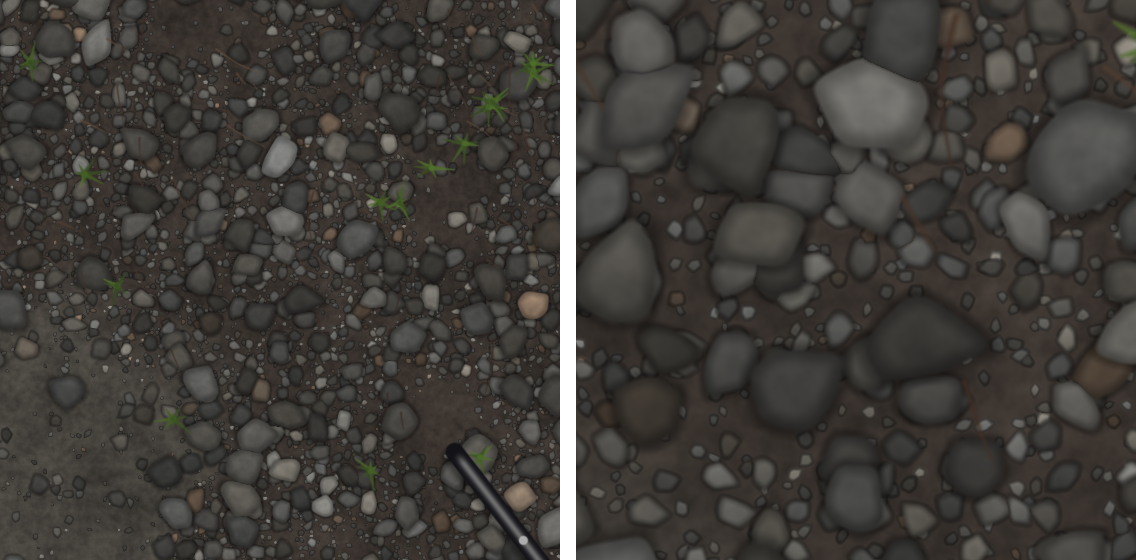
Left, the full canvas; right, a detail of the centre.
Write a Shadertoy shader that draws this texture.

```glsl
// Damp gravel path: rounded grey pebbles in brown soil, with twigs, grass and a pen.
// Four sizes of scattered convex stones are painted over noise soil, fine grit first,
// then thin bent twigs, tufts of tapered blades and a capsule-shaped pen.
const float TAU = 6.28318;

vec2 hash2(vec2 p) {
    vec3 q = fract(p.xyx * vec3(0.1031, 0.1030, 0.0973));
    q += dot(q, q.yzx + 33.33);
    return fract((q.xx + q.yz) * q.zy);
}

vec2 direction(float angle) { return vec2(cos(angle), sin(angle)); }

float corner(vec2 cell, vec2 f, vec2 o) {
    return dot(direction(TAU * hash2(cell + o).x), f - o);
}

float gradientNoise(vec2 p) {
    vec2 i = floor(p), f = fract(p), u = f * f * (3.0 - 2.0 * f);
    return mix(mix(corner(i, f, vec2(0, 0)), corner(i, f, vec2(1, 0)), u.x),
               mix(corner(i, f, vec2(0, 1)), corner(i, f, vec2(1, 1)), u.x), u.y);
}

float fbm(vec2 p) {
    float sum = 0.0;
    for (float amp = 0.6; amp > 0.1; amp *= 0.55) {
        sum += amp * gradientNoise(p);
        p = mat2(1.6, 1.2, -1.2, 1.6) * p + 7.3;
    }
    return sum;
}

// One in open soil, zero where gravel is dense
float bareSoil(vec2 p, vec2 centre, float size) {
    float d = length(p - centre) + 0.12 * gradientNoise(p * 7.0);
    return 1.0 - smoothstep(0.6 * size, 1.2 * size, d);
}

float gravelAmount(vec2 p) {
    float bare = max(bareSoil(p, vec2(0.10, 0.17), 0.27), bareSoil(p, vec2(0.37, 0.95), 0.11));
    bare = max(bare, bareSoil(p, vec2(0.82, 0.64), 0.09));
    return 1.0 - 0.85 * max(bare, bareSoil(p, vec2(0.78, 0.26), 0.08));
}

// Rounded irregular polygon: 1 on the outline, 0 in the middle
float stoneRadius(vec2 p, vec2 id) {
    vec2 axis = direction(TAU * id.x);
    p = vec2(dot(p, axis), dot(p, vec2(-axis.y, axis.x)) * (1.0 + 0.5 * id.y));
    float sum = 0.0;
    for (float i = 0.0; i < 6.0; i++) {
        vec2 h = hash2(id * 91.7 + i * 5.3);
        float d = dot(p, direction(TAU * (i + 0.7 * h.x) / 6.0));
        sum += pow(max(d, 0.0001) / (0.8 + 0.3 * h.y), 7.0);
    }
    return pow(sum, 1.0 / 7.0);
}

vec3 paintStones(vec3 ground, vec2 p, float cells, float amount, float seed, float soft) {
    // Nearest and second nearest stone
    vec2 q = p * cells, local = vec2(0.0), id = vec2(0.0);
    float radius = 9.0, next = 9.0, size = 0.4;
    for (int k = 0; k < 9; k++) {
        vec2 cell = floor(q) + vec2(k % 3 - 1, k / 3 - 1);
        vec2 pick = hash2(cell + seed + 71.3);
        vec2 centre = cell + 0.5 + 0.6 * (hash2(cell + seed) - 0.5);
        if (pick.x > amount * gravelAmount(centre / cells)) continue;
        vec2 stoneId = hash2(cell + seed + 37.9);
        float stoneSize = mix(0.30, 0.56, pick.y);
        vec2 offset = (q - centre) / stoneSize;
        float r = stoneRadius(offset, stoneId);
        next = min(next, max(r, radius));
        if (r < radius) { radius = r; local = offset; id = stoneId; size = stoneSize; }
    }
    // Stone colour, domed light and contact shadow
    vec2 h = hash2(id * 143.0 + 3.1);
    float tone = mix(0.215, 0.40, pow(h.x, 1.3)) + 0.10 * smoothstep(0.88, 0.98, h.x);
    vec3 tint = vec3(1.02, 1.0, 0.95) + (h.y - 0.5) * vec3(0.05, 0.0, -0.07);
    tint += smoothstep(0.93, 0.97, h.y) * vec3(0.14, 0.0, -0.08);
    float light = mix(0.70, 1.0, smoothstep(0.0, 0.5, 1.0 - radius));
    light *= 1.0 + 0.10 * dot(local, vec2(-0.2, 1.0)) + 0.22 * fbm(p * 45.0 + id * 20.0);
    float edge = min(1.0 - radius, 0.5 * (next - radius)) * size / cells;
    ground *= mix(0.68, 1.0, smoothstep(1.0, 1.35, radius));
    return mix(ground, tone * tint * light, smoothstep(-soft, soft, edge));
}

// Coverage of a tapered line from a to b
float strand(vec2 p, vec2 a, vec2 b, float width, float taper, float soft) {
    vec2 d = b - a;
    float t = clamp(dot(p - a, d) / dot(d, d), 0.0, 1.0);
    return 1.0 - smoothstep(-soft, soft, length(p - a - d * t) - width * (1.0 - taper * t));
}

vec3 paintTwigs(vec3 col, vec2 p, float soft) {
    for (float i = 0.0; i < 44.0; i++) {
        vec2 h = hash2(vec2(i, 11)), k = hash2(vec2(i, 29));
        vec2 root = vec2(h.x, 0.25 + 0.75 * h.y);
        vec2 tip = root + direction(1.5 * k.x - 1.85) * mix(0.02, 0.11, k.y * k.y);
        vec2 bend = vec2(0.012, 0.007) * gradientNoise(p * 14.0 + i);
        vec3 bark = mix(vec3(0.23, 0.16, 0.13), vec3(0.42, 0.34, 0.26), k.x * h.y);
        col = mix(col, bark, 0.75 * strand(p + bend, root, tip, 0.0018, 0.6, soft));
    }
    return col;
}

// Grass tufts scattered along the line from a to b
vec3 paintTufts(vec3 col, vec2 p, vec2 a, vec2 b, float count, float soft) {
    for (float i = 0.0; i < count; i++) {
        vec2 root = mix(a, b, (i + 0.5) / count) + 0.06 * (hash2(vec2(i, count)) - 0.5);
        for (float j = 0.0; j < 7.0; j++) {
            vec2 h = hash2(vec2(j, i) + count * 3.7);
            vec2 tip = root + direction(TAU * (j + h.x) / 7.0) * mix(0.012, 0.042, h.y);
            vec3 leaf = mix(vec3(0.20, 0.28, 0.12), vec3(0.33, 0.46, 0.17), h.x);
            col = mix(col, leaf, 0.8 * strand(p, root, tip, 0.0045, 0.85, soft));
        }
    }
    return col;
}

vec3 paintPen(vec3 col, vec2 p, vec2 top, vec2 end, float soft) {
    vec2 axis = normalize(end - top), d = p - top;
    float across = dot(d, vec2(-axis.y, axis.x)) / 0.007;
    col *= 1.0 - 0.4 * strand(p + 0.008, top, end, 0.014, 0.0, 0.01);
    float shine = exp(-across * across) * smoothstep(0.0, 0.03, dot(d, axis));
    vec3 metal = mix(vec3(0.07, 0.07, 0.09), vec3(0.43), shine);
    metal = mix(metal, vec3(0.68), smoothstep(0.010, 0.006, length(d - axis * 0.2)));
    return mix(col, metal, strand(p, top, end, 0.016, 0.0, soft));
}

void mainImage(out vec4 fragColor, in vec2 fragCoord) {
    vec2 p = fragCoord / iResolution.y;
    float soft = max(0.0022, 1.0 / iResolution.y);
    // Soil, paler in the lower left
    float dust = bareSoil(p, vec2(0.10, 0.17), 0.32);
    vec3 col = mix(vec3(0.225, 0.198, 0.18), vec3(0.275, 0.262, 0.24), dust);
    col *= 1.0 + 0.35 * fbm(p * 16.0) + 0.3 * fbm(p * 75.0);
    // Stones from grit to cobbles
    col = paintStones(col, p, 105.0, 0.32, 5.0, soft);
    col = paintStones(col, p, 46.0, 0.55, 23.0, soft);
    col = paintStones(col, p, 25.0, 0.62, 47.0, soft);
    col = paintStones(col, p, 14.5, 0.55, 83.0, soft);
    // Litter and plants
    col = paintTwigs(col * (1.0 + 0.22 * fbm(p * 4.0 + 2.0)), p, soft);
    col = paintTufts(col, p, vec2(0.68, 0.60), vec2(0.99, 0.93), 8.0, soft);
    col = paintTufts(col, p, vec2(0.33, 0.15), vec2(0.02, 0.99), 4.0, soft);
    col = paintTufts(col, p, vec2(0.55, 0.17), vec2(0.95, 0.22), 2.0, soft);
    col = paintPen(col, p, vec2(0.812, 0.193), vec2(0.985, -0.03), soft);
    fragColor = vec4(col, 1.0);
}
```
